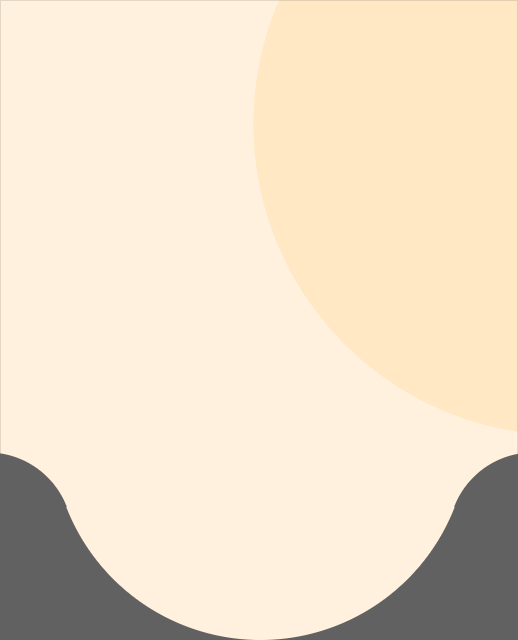
Write a Shadertoy shader that draws this background.

```glsl
#define CREAM vec3(1.0, 0.945, 0.866)
#define PEACH vec3(1.0, 0.908, 0.765)
#define GREY vec3(0.38)
#define DISC vec3(0.882, 0.806, 0.486)    // centre x, y, radius
#define BOWL vec3(0.407, 0.3255, 0.3255)  // centre x, y, radius
#define HUMP vec3(0.4264, 0.1605, 0.1326) // offset from bowl axis, y, radius
#define JOINT_Y 0.2083
#define FRAME_WIDTH 0.0013
#define FRAME_ALPHA 0.22

float circleDistance(vec2 p, vec3 circle) {
    return length(p - circle.xy) - circle.z;
}

// Coverage of a shape, smoothed over one pixel
float coverage(float dist) {
    return clamp(0.5 - dist * iResolution.y, 0.0, 1.0);
}

// Ground: rounded shoulders that flow into a hollow bowl
float groundDistance(vec2 p) {
    vec2 mirrored = vec2(abs(p.x - BOWL.x), p.y);
    float shoulder = circleDistance(mirrored, HUMP);
    float hollow = -circleDistance(p, BOWL);
    return p.y > JOINT_Y ? shoulder : hollow;
}

void mainImage(out vec4 fragColor, in vec2 fragCoord) {
    vec2 p = fragCoord / iResolution.y;
    float width = iResolution.x / iResolution.y;

    // Large disc on the backdrop
    vec3 color = mix(CREAM, PEACH, coverage(circleDistance(p, DISC)));

    // Hairline frame along the sides and top
    float edge = min(min(p.x, width - p.x), 1.0 - p.y);
    color = mix(color, GREY, FRAME_ALPHA * coverage(edge - FRAME_WIDTH));

    // Ground in front
    color = mix(color, GREY, coverage(groundDistance(p)));

    fragColor = vec4(color, 1.0);
}
```
